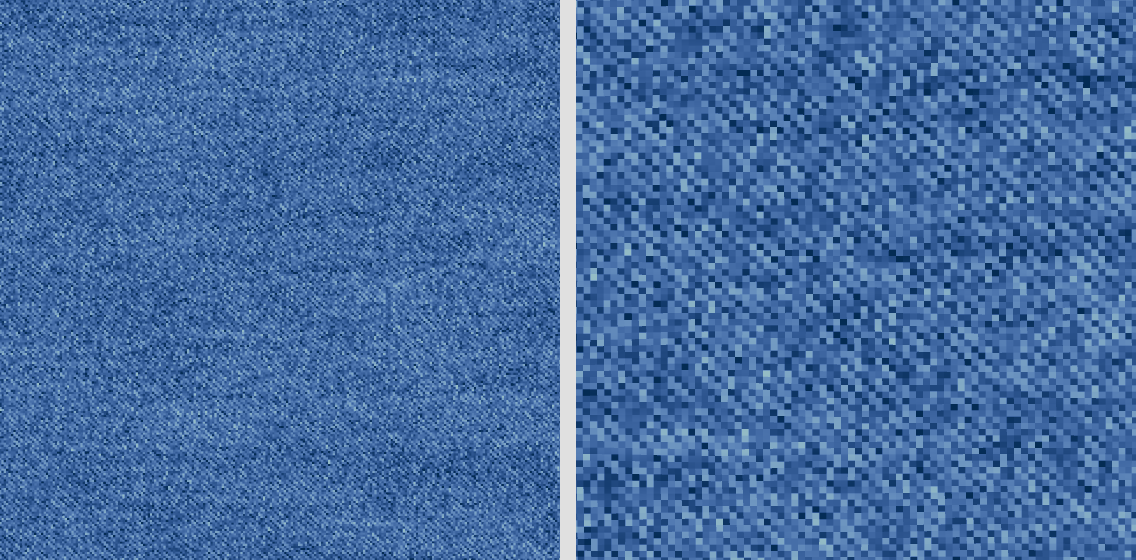
Left, the full canvas; right, a detail of the centre.
Give the GLSL for this texture, as a WebGL 2 fragment shader.

```glsl
#version 300 es
precision highp float;
// Washed blue denim: a fine diagonal twill with uneven yarns and faint horizontal streaks.

#define THREADS vec2(242.0, 262.0) // warp columns and weft rows across the canvas
#define TWILL 3.0                  // rows per weave step
#define BASE_TONE 0.274            // mean brightness of the yarn
#define WEAVE_DEPTH 0.050          // darkening where the weft dips under
#define FLOAT_GRAIN 0.23           // variation between warp floats
#define CELL_GRAIN 0.20            // variation between single crossings
#define DIP 0.14                   // depth of dark dashes along the weft
#define GLINT 0.10                 // extra light on scattered worn floats
#define STREAK 0.090               // strength of horizontal yarn streaks
#define PATCH 0.085                // strength of broad fading
#define WOBBLE 0.5                 // thread wander, in threads
#define SAMPLES 3                  // antialiasing grid per side

uniform vec2 u_resolution;
out vec4 fragColor;

float hash(vec2 cell, uint seed) {
    uvec2 q = uvec2(ivec2(cell));
    uint h = q.x * 1597u + q.y * 51749u + seed * 7919u;
    h = h * 747796405u + 2891336453u;
    h = ((h >> ((h >> 28u) + 4u)) ^ h) * 277803737u;
    h = (h >> 22u) ^ h;
    return float(h & 65535u) / 65535.0;
}

float valueNoise(vec2 p, uint seed) {
    vec2 i = floor(p), f = fract(p);
    f = f * f * (3.0 - 2.0 * f);
    float low = mix(hash(i, seed), hash(i + vec2(1.0, 0.0), seed), f.x);
    float high = mix(hash(i + vec2(0.0, 1.0), seed), hash(i + 1.0, seed), f.x);
    return mix(low, high, f.y);
}

// Tone offset of the weave at a position measured in threads.
float weave(vec2 p) {
    vec2 cell = floor(p);
    float diagonal = cell.x + cell.y;
    float phase = mod(diagonal, TWILL);
    float ridge = floor(diagonal / TWILL);
    vec2 warpFloat = vec2(cell.x, ridge);
    vec2 weftDash = vec2(ridge, cell.y);
    bool weftOnTop = phase < 0.5;

    float tone = weftOnTop ? -2.0 * WEAVE_DEPTH : WEAVE_DEPTH;
    tone += CELL_GRAIN * (hash(cell, 1u) - 0.5);
    if (!weftOnTop) {
        tone += FLOAT_GRAIN * (hash(warpFloat, 2u) - 0.5);
        tone += GLINT * step(0.96, hash(warpFloat, 3u));
    }
    if (phase < 1.5) tone -= DIP * pow(hash(weftDash, 4u), 3.0);
    return tone;
}

// Slow changes of tone: cloudy fading and long weft streaks.
float fading(vec2 uv) {
    float clouds = 0.55 * valueNoise(uv * vec2(4.0, 7.0), 5u)
                 + 0.45 * valueNoise(uv * vec2(10.0, 19.0), 6u);
    float streaks = 0.5 * valueNoise(uv * vec2(3.0, 42.0), 7u)
                  + 0.5 * valueNoise(uv * vec2(5.0, 130.0), 8u);
    return PATCH * (clouds - 0.5) + STREAK * (streaks - 0.5);
}

// Indigo ramp: blue levels off as the yarn wears pale.
vec3 indigo(float tone) {
    float d = tone - 0.09;
    return vec3(tone, tone + 0.157, 0.45 + 1.42 * d - 1.55 * d * d);
}

void main() {
    vec2 uv = gl_FragCoord.xy / u_resolution;
    vec2 wander = WOBBLE * vec2(valueNoise(uv * vec2(28.0, 12.0), 9u),
                                valueNoise(uv * vec2(12.0, 28.0), 10u));

    // Average the weave over the pixel to smooth thread edges.
    float sum = 0.0;
    for (int y = 0; y < SAMPLES; y++) {
        for (int x = 0; x < SAMPLES; x++) {
            vec2 offset = (vec2(x, y) + 0.5) / float(SAMPLES) - 0.5;
            vec2 point = (gl_FragCoord.xy + offset) / u_resolution;
            sum += weave(point * THREADS + wander);
        }
    }
    float tone = BASE_TONE + sum / float(SAMPLES * SAMPLES) + fading(uv);
    fragColor = vec4(clamp(indigo(clamp(tone, 0.01, 0.58)), 0.0, 1.0), 1.0);
}
```
